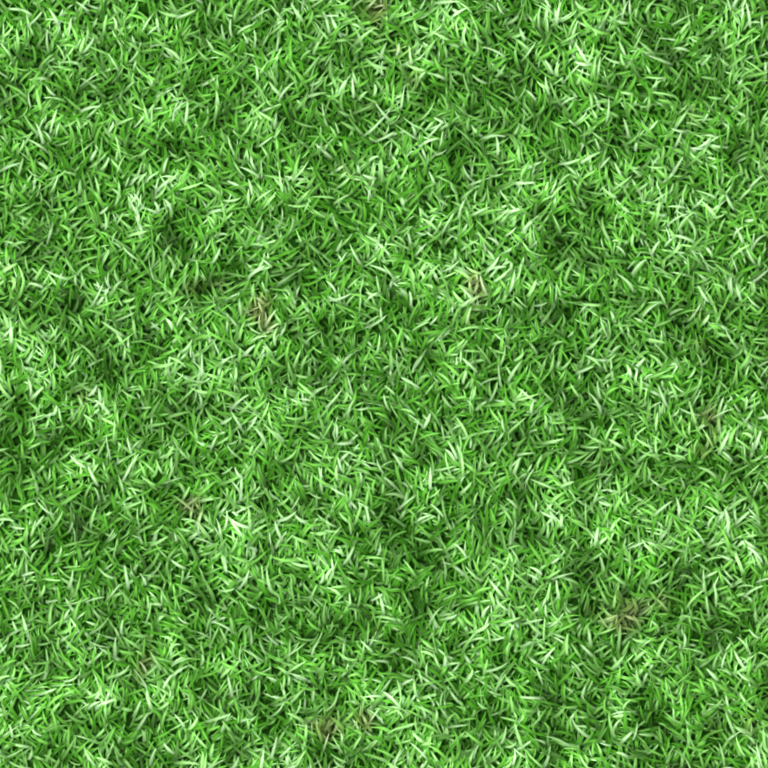
Write a WebGL 1 fragment shader that draws this texture.

```glsl
precision highp float;
// Dense lawn seen from above: fine tangled blades, dark gaps and a few bare spots.
uniform vec2 u_resolution;

const float LAYERS = 15.0;
const float CELLS = 43.0;

vec4 hash4(vec3 cell) {
  vec4 h = fract(cell.xyzx * vec4(0.1031, 0.1030, 0.0973, 0.1099));
  h += dot(h, h.wzxy + 33.33);
  return fract((h.xxyz + h.yzzw) * h.zywx);
}

float gradientDot(vec2 corner, vec2 offset) {
  float angle = 6.2832 * hash4(vec3(corner, 71.0)).x;
  return dot(vec2(cos(angle), sin(angle)), offset);
}

float gradientNoise(vec2 p) {
  vec2 i = floor(p);
  vec2 f = fract(p);
  vec2 u = f * f * f * (f * (f * 6.0 - 15.0) + 10.0);
  vec2 e = vec2(1.0, 0.0);
  float low = mix(gradientDot(i, f), gradientDot(i + e, f - e), u.x);
  float high = mix(gradientDot(i + e.yx, f - e.yx), gradientDot(i + e.xx, f - e.xx), u.x);
  return mix(low, high, u.y);
}

// Blade colour from shaded (0) to pale and sunlit (1)
vec3 bladeColor(float tone, float dullness) {
  vec3 c = mix(vec3(0.20, 0.45, 0.08), vec3(0.37, 0.69, 0.20), smoothstep(0.0, 0.38, tone));
  c = mix(c, vec3(0.53, 0.85, 0.35), smoothstep(0.32, 0.7, tone));
  c = mix(c, vec3(0.78, 0.96, 0.70), smoothstep(0.66, 0.98, tone));
  float grey = dot(c, vec3(0.3, 0.6, 0.1));
  return mix(c, grey * vec3(0.82, 1.17, 0.64), 0.8 * smoothstep(0.62, 0.85, dullness));
}

// Paints one blade, with the green shadow it casts, over the colour below
vec3 paintBlade(vec3 below, vec2 d, vec4 rnd, vec4 look, float lean, float tone) {
  float angle = 1.57 + (rnd.z - 0.5) * 2.7 + lean;
  vec2 dir = vec2(cos(angle), sin(angle));
  float along = dot(d, dir) / mix(0.4, 0.9, rnd.w);
  float across = dot(d, vec2(-dir.y, dir.x)) + (look.x - 0.5) * 0.3 * along * along;

  float width = mix(0.055, 0.095, look.y) * (1.0 - 0.5 * smoothstep(-0.2, 1.0, along));
  float soft = 0.05 + 0.5 * CELLS / u_resolution.y;
  float ends = 1.0 - smoothstep(0.6, 1.0, abs(along));
  float body = ends * (1.0 - smoothstep(width - soft, width + soft, abs(across)));
  float shadow = ends * (1.0 - smoothstep(width, width + 0.2, abs(across + 0.07)));

  vec3 blade = bladeColor(tone, look.w);
  blade *= mix(0.75, 1.05, smoothstep(-1.0, 0.2, along));
  return mix(below * (1.0 - vec3(0.21, 0.17, 0.22) * shadow), blade, body);
}

void main() {
  vec2 p = gl_FragCoord.xy / u_resolution.y;

  // Broad variation in growth, direction and wear
  float lush = gradientNoise(p * 9.0 + 3.7);
  float clump = gradientNoise(p * 24.0 + 8.2);
  float lean = 1.1 * gradientNoise(p * 5.0 + 11.3);
  float bare = smoothstep(0.38, 0.65, gradientNoise(p * 7.0 + 27.1)
                                    + 0.35 * gradientNoise(p * 25.0));

  // Shaded ground
  vec3 color = vec3(0.13, 0.30, 0.06) * (1.0 + 0.5 * gradientNoise(p * 60.0));

  // Blades, stacked from the bottom layer up
  for (float layer = 0.0; layer < LAYERS; layer++) {
    vec2 q = p * CELLS + layer * vec2(7.37, 3.61);
    vec2 home = floor(q);
    for (float y = -1.0; y <= 1.0; y++) {
      for (float x = -1.0; x <= 1.0; x++) {
        vec2 cell = home + vec2(x, y);
        vec4 rnd = hash4(vec3(cell, layer + 1.0));
        vec4 look = hash4(vec3(cell, layer + 41.0));
        float tone = 0.85 * look.z + 0.2 * layer / LAYERS + 0.2 * lush + 0.2 * clump;
        color = paintBlade(color, q - cell - rnd.xy, rnd, look, lean, tone);
      }
    }
  }

  // Clumps stand out, worn spots show dry thatch
  color *= 1.05 + 0.22 * lush + 0.38 * clump;
  float light = dot(color, vec3(0.3, 0.6, 0.1));
  color = mix(color, light * vec3(0.97, 0.92, 0.64), 0.6 * bare);
  gl_FragColor = vec4(clamp(color, 0.0, 1.0), 1.0);
}
```
